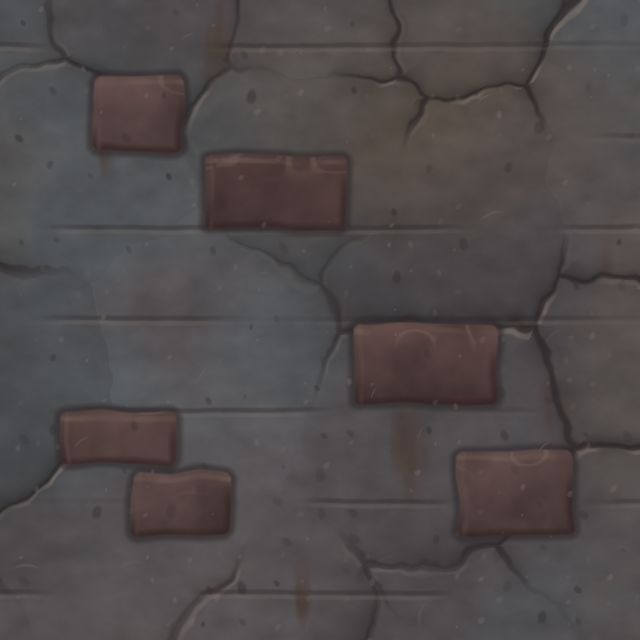
Write a Shadertoy shader that draws this texture.

```glsl
// Dim, cracked grey plaster wall with a few worn red bricks showing through.
#define PLASTER vec3(0.312, 0.294, 0.302)
#define COOL vec3(0.312, 0.322, 0.334)
#define WARM vec3(0.385, 0.335, 0.300)
#define RUST vec3(0.275, 0.205, 0.165)
#define BRICK vec3(0.300, 0.222, 0.212)
#define LIGHT vec3(0.500, 0.450, 0.415)
#define SHADE vec3(0.190, 0.165, 0.168)
#define CRACK_SCALE 3.4
#define COURSE_HEIGHT 0.1425
#define STAIN_COUNT 10

// Exposed bricks: centre, half size
const vec4 bricks[6] = vec4[6](
    vec4(0.217, 0.822, 0.071, 0.060), vec4(0.430, 0.700, 0.113, 0.058),
    vec4(0.665, 0.431, 0.112, 0.065), vec4(0.186, 0.316, 0.092, 0.042),
    vec4(0.283, 0.212, 0.079, 0.052), vec4(0.806, 0.228, 0.092, 0.068));

float hash(vec2 p) {
    vec3 q = fract(vec3(p.xyx) * 0.1031);
    q += dot(q, q.yzx + 33.33);
    return fract((q.x + q.y) * q.z);
}

vec2 hash2(vec2 p) { return vec2(hash(p), hash(p + 47.3)); }

float noise(vec2 p) {
    vec2 i = floor(p), f = fract(p);
    f = f * f * (3.0 - 2.0 * f);
    return mix(mix(hash(i), hash(i + vec2(1, 0)), f.x),
               mix(hash(i + vec2(0, 1)), hash(i + vec2(1, 1)), f.x), f.y);
}

float fbm(vec2 p) {
    float sum = 0.0, amp = 0.52;
    for (int i = 0; i < 4; i++) {
        sum += amp * noise(p);
        p = mat2(0.8, 0.6, -0.6, 0.8) * p * 2.03 + 11.7;
        amp *= 0.5;
    }
    return sum;
}

// Soft line of given half width
float band(float d, float width, float soft) {
    return 1.0 - smoothstep(width, width + soft, abs(d));
}

// Slab joints: distance to the border, direction towards it, slab id
vec4 slabs(vec2 p) {
    vec2 cell = floor(p), f = fract(p), nearest = vec2(8.0), home = vec2(0.0);
    for (int y = -1; y <= 1; y++)
    for (int x = -1; x <= 1; x++) {
        vec2 g = vec2(x, y), r = g + hash2(cell + g) - f;
        if (dot(r, r) < dot(nearest, nearest)) { nearest = r; home = g; }
    }
    vec3 edge = vec3(8.0, 0.0, 0.0);
    for (int y = -2; y <= 2; y++)
    for (int x = -2; x <= 2; x++) {
        vec2 g = home + vec2(x, y), r = g + hash2(cell + g) - f, gap = r - nearest;
        if (dot(gap, gap) < 1e-4) continue;
        vec2 dir = normalize(gap);
        float d = dot(0.5 * (nearest + r), dir);
        if (d < edge.x) edge = vec3(d, dir);
    }
    return vec4(edge, hash(cell + home + 5.0));
}

// Scattered tilted flecks: coverage and a random shade
vec2 flecks(vec2 uv, float scale, float share, vec2 size, float tilt) {
    vec2 p = uv * scale, cell = floor(p);
    vec2 q = fract(p) - 0.3 - 0.4 * hash2(cell + scale);
    float a = tilt + 1.4 * (hash(cell + 9.1) - 0.5);
    q = mat2(cos(a), -sin(a), sin(a), cos(a)) * q;
    q.y += 1.2 * q.x * q.x;
    float d = length(q / (size * (0.5 + hash(cell + 3.7))));
    return vec2((1.0 - smoothstep(0.5, 1.2, d)) * step(hash(cell + 21.0), share), hash(cell + 31.0));
}

vec3 plaster(vec2 uv, float grain) {
    vec2 warp = vec2(fbm(uv * 7.0), fbm(uv * 7.0 + 31.0)) - 0.5;
    float tone = fbm(uv * 3.2 + 4.0);
    vec3 col = mix(PLASTER, COOL, smoothstep(0.42, 0.72, fbm(uv * 2.6 + 17.0)));
    float glow = exp(-dot((uv - vec2(0.60, 0.83)) * vec2(4.2, 6.0), (uv - vec2(0.60, 0.83)) * vec2(4.2, 6.0)));
    col = mix(col, WARM, 0.65 * glow + 0.25 * smoothstep(0.50, 0.75, fbm(uv * 4.0 + 53.0)));

    // Slabs with dark joints and lit upper rims
    vec4 s = slabs((uv + 0.11 * warp) * CRACK_SCALE + 2.3);
    float d = s.x / CRACK_SCALE, broken = noise(uv * 9.0 + 3.0);
    float open = smoothstep(0.30, 0.60, noise(uv * 4.3 + 61.0));
    float width = 0.006 * broken * broken;
    float lit = clamp(dot(s.yz, vec2(-0.45, 0.89)), -1.0, 1.0);
    col *= 1.0 + 0.30 * (tone - 0.5) + 0.09 * (s.w - 0.5);
    col *= 1.0 - open * exp(-d / 0.016) * (0.22 - 0.14 * lit);
    col = mix(col, SHADE, 0.75 * open * band(d, width, 0.006));
    col = mix(col, LIGHT, 0.60 * open * max(lit, 0.0) * band(d - width - 0.008, 0.001, 0.005) * smoothstep(0.2, 0.7, noise(uv * 23.0)));

    // Faint brick courses under the skin
    float row = (uv.y - 0.36 + 0.008 * warp.y) / COURSE_HEIGHT;
    float seam = (fract(row + 0.5) - 0.5) * COURSE_HEIGHT;
    float worn = smoothstep(0.50, 0.75, noise(vec2(uv.x * 5.0, floor(row + 0.5) * 7.3)));
    col = mix(col, SHADE, 0.40 * worn * band(seam, 0.001, 0.005));
    col = mix(col, LIGHT, 0.22 * worn * band(seam + 0.008, 0.001, 0.004));

    // Rust runs
    for (int i = 0; i < STAIN_COUNT; i++) {
        vec2 q = (uv - hash2(vec2(i, 73.0)) - 0.02 * warp) / vec2(0.019, 0.060);
        col = mix(col, RUST, 0.50 * exp(-dot(q, q)) * smoothstep(0.2, 0.7, noise(uv * vec2(55.0, 13.0))));
    }
    return col * (1.0 + 0.20 * (grain - 0.5));
}

void mainImage(out vec4 fragColor, in vec2 fragCoord) {
    vec2 uv = fragCoord / iResolution.xy;
    float grain = fbm(uv * vec2(26.0, 36.0));
    vec3 col = plaster(uv, grain);

    // Bricks in dark recesses, bevelled and chipped
    vec2 wobble = 0.009 * (vec2(noise(uv * 19.0), noise(uv * 19.0 + 40.0)) - 0.5);
    for (int i = 0; i < 6; i++) {
        vec2 p = uv - bricks[i].xy + wobble, size = bricks[i].zw;
        vec2 q = abs(p) - size + 0.012;
        float d = length(max(q, 0.0)) + min(max(q.x, q.y), 0.0) - 0.012;
        float age = hash(vec2(i, 12.0)), top = size.y - p.y;
        vec3 face = mix(BRICK, PLASTER * vec3(1.04, 0.93, 0.90), 0.55 * age);
        face *= 0.98 + 0.55 * (fbm(uv * 14.0 + 8.0) - 0.5) + 0.12 * p.y / size.y;
        face = mix(face, SHADE * vec3(1.05, 0.85, 0.82), 0.65 * smoothstep(-0.016, -0.004, d) * smoothstep(0.3, -0.7, p.y / size.y - p.x / size.x * 0.5));
        float chip = band(noise(uv * vec2(17.0, 24.0) + 90.0) - 0.5, 0.01, 0.07) * smoothstep(0.05, 0.01, top);
        float rim = band(top - 0.012, 0.001, 0.006) + 0.5 * band(p.x + size.x - 0.012, 0.001, 0.005);
        face = mix(face, LIGHT * vec3(1.0, 0.92, 0.90), min(0.32 * chip + 0.42 * rim * noise(uv * 27.0), 0.5));
        col = mix(col, SHADE, 0.62 * (1.0 - smoothstep(0.001, 0.013, d)));
        col = mix(col, face, 1.0 - smoothstep(-0.004, 0.001, d));
    }

    // Pits, pale specks and scratches
    vec2 pit = flecks(uv, 17.0, 0.30, vec2(0.10, 0.15), 0.3);
    vec2 speck = flecks(uv + 0.37, 29.0, 0.22, vec2(0.10, 0.14), -0.4);
    vec2 scratch = flecks(uv + 0.19, 11.0, 0.22, vec2(0.17, 0.022), 0.7);
    col = mix(col, SHADE, pit.x * (0.15 + 0.30 * pit.y));
    col = mix(col, LIGHT, speck.x * (0.08 + 0.25 * speck.y) + scratch.x * 0.30 * scratch.y);
    fragColor = vec4(col, 1.0);
}
```
